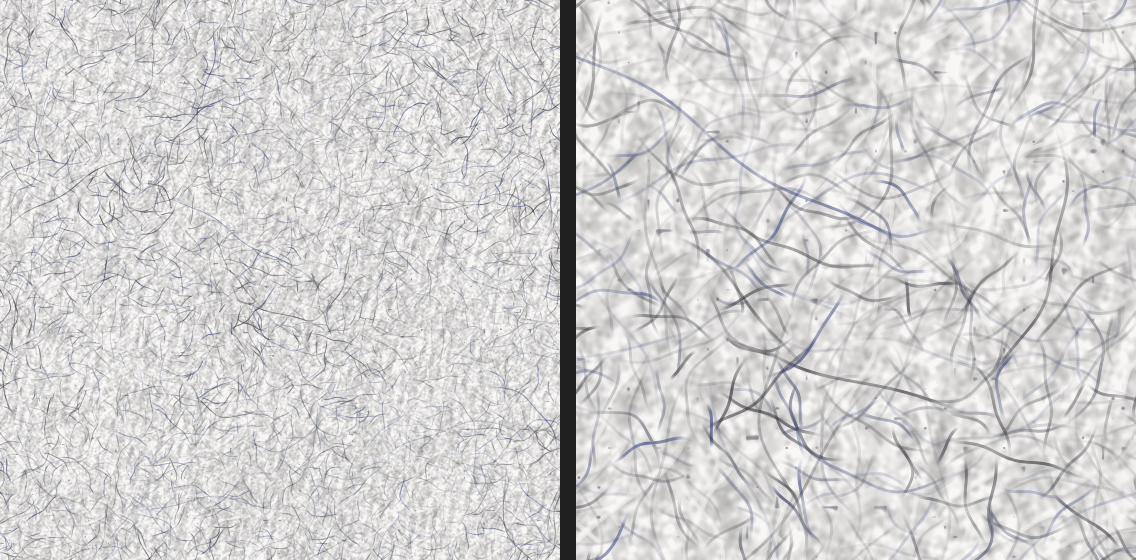
Left, the full canvas; right, a detail of the centre.
A WebGL 2 fragment shader for this texture:

```glsl
#version 300 es
precision highp float;
precision highp int;

uniform vec2 u_resolution;
out vec4 fragColor;

vec3 hash3(vec3 p) {
    uvec3 v = uvec3(ivec3(floor(p)) + 4096) * 1664525u + 1013904223u;
    v.x += v.y * v.z; v.y += v.z * v.x; v.z += v.x * v.y;
    v ^= v >> 16u;
    v.x += v.y * v.z; v.y += v.z * v.x; v.z += v.x * v.y;
    return vec3(v >> 8u) / 16777216.0;
}

float valueNoise(vec2 p, float seed) {
    vec2 cell = floor(p), f = fract(p);
    f = f * f * (3.0 - 2.0 * f);
    float a = hash3(vec3(cell, seed)).x;
    float b = hash3(vec3(cell + vec2(1, 0), seed)).x;
    float c = hash3(vec3(cell + vec2(0, 1), seed)).x;
    float d = hash3(vec3(cell + vec2(1, 1), seed)).x;
    return mix(mix(a, b, f.x), mix(c, d, f.x), f.y);
}

vec2 rotate(vec2 p, float angle) {
    float c = cos(angle), s = sin(angle);
    return vec2(c * p.x + s * p.y, c * p.y - s * p.x);
}

// One curved fibre per cell: x = coverage, y = side shading, z = blueness
vec3 fibreLayer(vec2 uv, float cells, float seed, float lean, float spread, float halfWidth) {
    float pixel = 1.0 / u_resolution.y;
    vec2 p = uv * cells + hash3(vec3(seed, 7, 3)).xy;
    vec3 result = vec3(0);
    for (int j = -1; j <= 1; j++) {
        for (int i = -1; i <= 1; i++) {
            vec2 cell = floor(p) + vec2(i, j);
            vec3 place = hash3(vec3(cell, seed));
            vec3 shape = hash3(vec3(cell, seed + 100.0));
            vec3 look = hash3(vec3(cell, seed + 200.0));
            float angle = lean + (place.z - 0.5) * spread;
            vec2 q = rotate(p - cell - place.xy, angle);
            float bend = (shape.x - 0.5) * 1.5;
            float reach = 0.3 + 0.6 * shape.y;
            float offset = q.y - bend * q.x * q.x - 0.025 * sin(q.x * 8.0 + shape.z * 6.3);
            float side = offset / (sqrt(1.0 + 4.0 * bend * bend * q.x * q.x) * cells);
            float ends = 1.0 - smoothstep(reach * 0.55, reach, abs(q.x));
            float strength = ends * (0.2 + 0.8 * look.x * look.x);
            float line = 1.0 - smoothstep(max(halfWidth - 0.6 * pixel, 0.0), halfWidth + 0.6 * pixel, abs(side));
            float t = side / (halfWidth * 1.8);
            result.y += strength * t * exp(-t * t) * cos(angle - 0.4);
            if (line * strength > result.x) {
                result.x = line * strength;
                result.z = smoothstep(0.45, 0.95, look.y);
            }
        }
    }
    return result;
}

void main() {
    vec2 uv = gl_FragCoord.xy / u_resolution.y;

    // Paper body: broad mottling and fine grain
    float tone = 0.872;
    tone += 0.05 * (valueNoise(uv * 7.0, 1.0) - 0.5);
    tone += 0.06 * (valueNoise(uv * 28.0, 2.0) - 0.5);
    tone += 0.12 * (valueNoise(uv * 115.0, 3.0) - 0.5);
    tone += 0.20 * (valueNoise(rotate(uv, 0.5) * 270.0, 4.0) - 0.5);

    // Steep creases lit from the left
    vec2 warp = 0.02 * vec2(valueNoise(uv * 9.0, 5.0), valueNoise(uv * 9.0, 6.0));
    vec2 crease = rotate(uv + warp, -0.25) * vec2(110.0, 30.0);
    tone += 0.15 * (valueNoise(crease, 8.0) - valueNoise(crease - vec2(0.6, 0.0), 8.0));

    // Pale raised fibres, mostly upright and leaning right
    float pale = 0.0;
    for (int k = 0; k < 8; k++) {
        float n = float(k);
        vec3 fibre = fibreLayer(uv, 7.0 + 2.4 * n, 20.0 + n, 1.3, 1.7, 0.0013);
        pale = max(pale, fibre.x);
        tone += 0.17 * fibre.y;
    }
    tone = mix(tone, 0.965, 0.65 * pale);
    vec3 color = min(tone, 0.97) * vec3(1.004, 0.997, 0.991);

    // Dark fibres in every direction, broken along their length
    float broken = 0.45 + 0.75 * valueNoise(uv * 85.0, 9.0);
    float patches = 0.6 + 0.7 * valueNoise(uv * 5.0, 10.0);
    for (int k = 0; k < 10; k++) {
        float n = float(k);
        vec3 fibre = fibreLayer(uv, 5.0 + 2.7 * n, 50.0 + n, n * 0.9, 6.3, 0.0009);
        vec3 ink = mix(vec3(0.23, 0.23, 0.25), vec3(0.19, 0.25, 0.50), fibre.z);
        color = mix(color, ink, clamp(0.62 * fibre.x * broken * patches, 0.0, 0.85));
    }

    // Sparse dark specks
    float speck = smoothstep(0.93, 1.0, valueNoise(uv * 170.0, 11.0));
    color = mix(color, vec3(0.27, 0.28, 0.34), 0.5 * speck);

    fragColor = vec4(color, 1.0);
}
```
